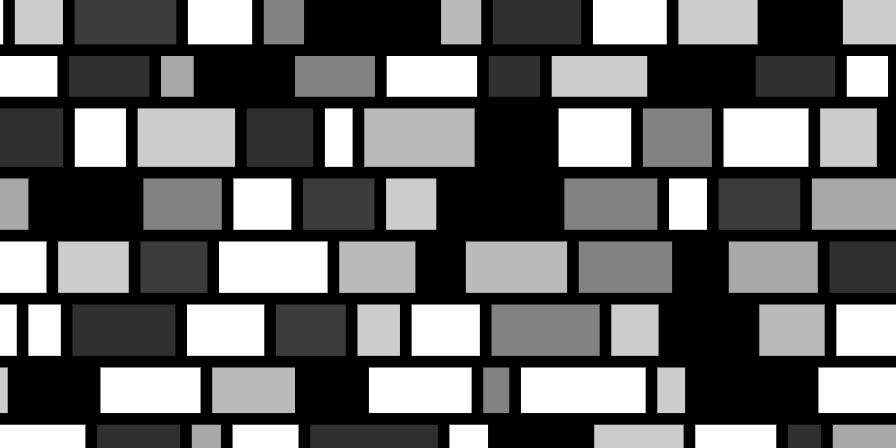
A Shadertoy shader for this pattern:

```glsl
// Eight courses of flat grey blocks of uneven width, parted by even black joints.
// Each course shifts a unit grid with hashed edges; golden-ratio steps spread
// the shades, so that neighbouring blocks seldom share one.

const float JOINT = 0.026;      // joint width, in canvas heights
const float PITCH = 0.190;      // mean block length, in canvas heights
const float JITTER = 0.7;       // spread of block edges, in pitches
const float GOLDEN = 0.618034;
const int COURSES = 8;

// Course edges, measured downward from the top
const float COURSE_EDGE[9] = float[9](
    -0.04, 0.112, 0.229, 0.3854, 0.526, 0.6667, 0.8073, 0.935, 1.08);

// Centre of the black block that anchors each course
const float ANCHOR_X[8] = float[8](
    1.79, 0.59, 1.14, 0.19, 0.99, 1.60, 0.73, -0.30);

// Integer hash of a block, its course and a channel, from 0 to 1
float hash(int block, int course, int channel) {
    uint n = uint(block + 64) + 131u * uint(course) + 2053u * uint(channel);
    n = n * 747796405u + 2891336453u;
    n = ((n >> ((n >> 28u) + 4u)) ^ n) * 277803737u;
    n = (n >> 22u) ^ n;
    return float(n & 0xffffu) / 65535.0;
}

// Left edge of a block, in pitches
float blockEdge(int block, int course) {
    return float(block) + JITTER * hash(block, course, 0);
}

// Grey level for a tone: black, dark, middle, light or white
float shadeOf(float tone, float variant) {
    if (tone < 0.11) return 0.0;
    if (tone < 0.315) return variant < 0.6 ? 0.188 : 0.235;
    if (tone < 0.41) return 0.51;
    if (tone < 0.67) return 0.66 + 0.07 * min(floor(variant * 3.0), 2.0);
    return 1.0;
}

float blockShade(int block, int course) {
    float direction = course % 2 == 0 ? 1.0 : -1.0;
    float wobble = block == 0 ? 0.0 : 0.24 * (hash(block, course, 1) - 0.5);
    float tone = fract(0.055 + direction * float(block) * GOLDEN + wobble);
    return shadeOf(tone, hash(block, course, 2));
}

// Distance to the nearer of two bounds, positive between them
float insideSpan(float v, float low, float high) {
    return min(v - low, high - v);
}

void mainImage(out vec4 fragColor, in vec2 fragCoord) {
    float pixel = 1.0 / iResolution.y;
    vec2 p = fragCoord * pixel;
    p.y = 1.0 - p.y;

    // Find the course
    int course = 0;
    for (int i = 1; i < COURSES; i++) {
        if (p.y >= COURSE_EDGE[i]) course = i;
    }

    // Find the block along it
    float u = (p.x - ANCHOR_X[course]) / PITCH + 0.5 + 0.5 * JITTER;
    int block = int(floor(u));
    if (u < blockEdge(block, course)) block--;

    // Cut the joints with smooth edges
    float dx = PITCH * insideSpan(u, blockEdge(block, course), blockEdge(block + 1, course));
    float dy = insideSpan(p.y, COURSE_EDGE[course], COURSE_EDGE[course + 1]);
    float depth = min(dx, dy) - 0.5 * JOINT;
    float cover = clamp(0.5 + depth / pixel, 0.0, 1.0);

    fragColor = vec4(vec3(blockShade(block, course) * cover), 1.0);
}
```
